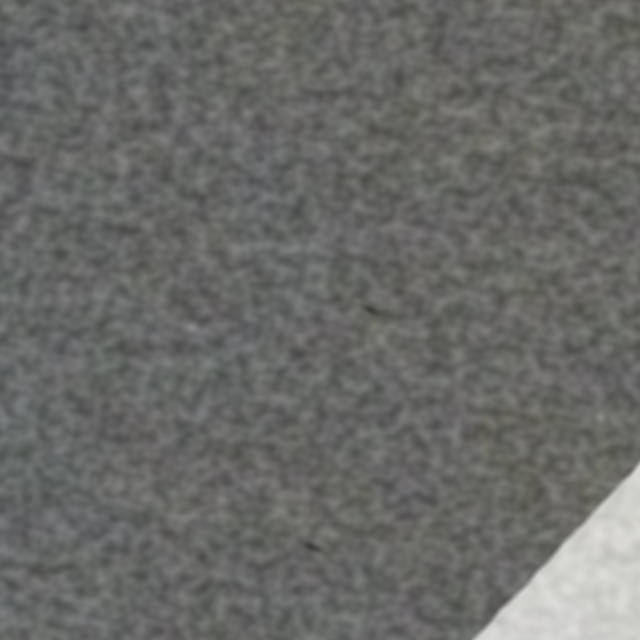
Reproduce this texture procedurally as a Shadertoy shader.

```glsl
// Grey asphalt seen close up, with the corner of a pale painted stripe at lower right.
// Layers of gradient noise make the soft grain and faint colour casts; a few
// scattered specks and a smoothed half-plane for the paint complete it.

const vec3 ASPHALT = vec3(0.400, 0.401, 0.394);
const vec3 PAINT = vec3(0.815, 0.815, 0.803);
const vec3 COOL_CAST = vec3(-0.012, 0.004, 0.010);
const vec3 WARM_CAST = vec3(0.010, 0.006, -0.018);
const vec3 VIOLET_CAST = vec3(0.008, -0.010, 0.014);

const vec2 STRIPE_START = vec2(0.740, 0.0);
const vec2 STRIPE_END = vec2(1.0, 0.277);
const float EDGE_SOFTNESS = 0.006;
const int SPECK_COUNT = 8;

vec2 hash22(vec2 p) {
    vec3 q = fract(vec3(p.xyx) * vec3(0.1031, 0.1030, 0.0973));
    q += dot(q, q.yzx + 33.33);
    return fract((q.xx + q.yz) * q.zy);
}

// Unit gradient at a lattice corner, dotted with the offset from it
float cornerSlope(vec2 cell, vec2 offset) {
    float angle = 6.2832 * hash22(cell).x;
    return dot(vec2(cos(angle), sin(angle)), offset);
}

float gradientNoise(vec2 p) {
    vec2 cell = floor(p);
    vec2 f = fract(p);
    vec2 w = f * f * f * (f * (f * 6.0 - 15.0) + 10.0);
    vec2 e = vec2(1.0, 0.0);
    float bottom = mix(cornerSlope(cell, f), cornerSlope(cell + e, f - e), w.x);
    float top = mix(cornerSlope(cell + e.yx, f - e.yx), cornerSlope(cell + 1.0, f - 1.0), w.x);
    return mix(bottom, top, w.y);
}

// Brightness grain, slightly wider than tall, turned a little between layers
float grain(vec2 uv, float frequency) {
    vec2 p = uv * frequency * vec2(0.9, 1.05);
    vec2 turned = mat2(0.96, 0.28, -0.28, 0.96) * p;
    return 0.110 * gradientNoise(p + 17.3)
         + 0.090 * gradientNoise(turned * 1.75 + 41.7)
         + 0.035 * gradientNoise(p * 0.28 + 73.1);
}

// Soft blotches of cool, warm and violet tint
vec3 colourCast(vec2 uv) {
    float broad = gradientNoise(uv * 5.0 + 9.4) + 0.7 * gradientNoise(uv * 17.0 + 28.6);
    float violet = gradientNoise(uv * 13.0 + 55.2);
    float coolness = 0.5 - uv.x + broad;
    return WARM_CAST * max(-coolness, 0.0) + COOL_CAST * max(coolness, 0.0)
         + VIOLET_CAST * violet;
}

// Sparse chips: mostly small pale ones, and some wider dark pits
float specks(vec2 uv) {
    float sum = 0.0;
    for (int i = 0; i < SPECK_COUNT; i++) {
        float id = float(i);
        vec2 centre = hash22(vec2(id + 3.0, 19.0));
        float isDark = step(2.5, mod(id, 4.0));
        vec2 radius = mix(vec2(0.011), vec2(0.023, 0.009), isDark);
        vec2 d = uv - centre;
        d.y += 0.4 * d.x * isDark;
        d /= radius;
        sum += mix(0.10, -0.16, isDark) * exp(-2.0 * dot(d, d));
    }
    return sum;
}

// Signed distance to the stripe edge, positive on the painted side
float stripeDistance(vec2 uv, vec2 a, vec2 b) {
    vec2 along = normalize(b - a);
    return dot(uv - a, vec2(along.y, -along.x));
}

void mainImage(out vec4 fragColor, in vec2 fragCoord) {
    vec2 uv = fragCoord / iResolution.xy;

    // Asphalt ground
    vec3 asphalt = ASPHALT + grain(uv, 36.0) + colourCast(uv) + specks(uv);

    // Painted corner with fainter mottling
    vec3 paint = PAINT + 0.65 * grain(uv + 2.0, 30.0) + 0.4 * colourCast(uv);

    float edge = stripeDistance(uv, STRIPE_START, STRIPE_END)
               + 0.003 * gradientNoise(uv * 30.0);
    float coverage = smoothstep(-EDGE_SOFTNESS, EDGE_SOFTNESS, edge);
    fragColor = vec4(mix(asphalt, paint, coverage), 1.0);
}
```
